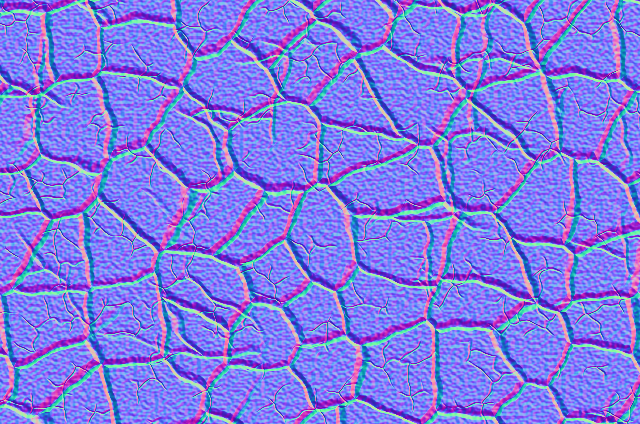
Write a Shadertoy shader that draws this texture map.

```glsl
// Tangent-space normal map of dry, cracked ground with hairline fissures and grain.

// Tuning values; lengths are fractions of the canvas height
const float CRACK_SCALE = 6.2;     // plates per canvas height
const float CRACK_WIDTH = 0.0125;  // width of one crack wall
const float CRACK_DEPTH = 0.024;
const float WALL_SKEW   = 0.42;    // upper walls wider than lower walls
const float CRACK_TILT  = 0.14;    // clockwise lean in radians
const float GHOST_SCALE = 5.1;     // older, half-filled cracks
const float GHOST_DEPTH = 0.014;
const float HAIR_SCALE  = 15.0;
const float HAIR_WIDTH  = 0.0036;
const float HAIR_DEPTH  = 0.0052;
const float GRAIN_SCALE = 125.0;
const float GRAIN_DEPTH = 0.0034;
const float SAMPLE_STEP = 0.0018;  // distance between height samples

vec2 hash2(vec2 p) {
    vec3 h = fract(p.xyx * vec3(0.1031, 0.1030, 0.0973));
    h += dot(h, h.yzx + 33.33);
    return fract((h.xx + h.yz) * h.zy);
}

float cornerSlope(vec2 cell, vec2 offset) {
    float angle = 6.2832 * hash2(cell).x;
    return dot(vec2(cos(angle), sin(angle)), offset);
}

float gradientNoise(vec2 p) {
    vec2 i = floor(p), f = fract(p);
    vec2 u = f * f * f * (f * (f * 6.0 - 15.0) + 10.0);
    vec2 e = vec2(1.0, 0.0);
    float low  = mix(cornerSlope(i, f), cornerSlope(i + e, f - e), u.x);
    float high = mix(cornerSlope(i + e.yx, f - e.yx), cornerSlope(i + 1.0, f - 1.0), u.x);
    return mix(low, high, u.y);
}

vec2 warp(vec2 p) {
    return vec2(gradientNoise(p), gradientNoise(p + 37.7));
}

vec2 plateCentre(vec2 cell) {
    return 0.5 + 0.82 * (hash2(cell) - 0.5);
}

// Distance to the nearest plate border, stretched by the facing of the wall
float borderDistance(vec2 p, float skew) {
    vec2 cell = floor(p), f = fract(p);
    vec2 nearCell = vec2(0.0), nearOffset = vec2(0.0);
    float best = 9.0;
    for (int y = -1; y <= 1; y++)
    for (int x = -1; x <= 1; x++) {
        vec2 g = vec2(x, y);
        vec2 r = g + plateCentre(cell + g) - f;
        if (dot(r, r) < best) {
            best = dot(r, r);
            nearCell = g;
            nearOffset = r;
        }
    }
    float border = 9.0;
    for (int y = -2; y <= 2; y++)
    for (int x = -2; x <= 2; x++) {
        vec2 g = nearCell + vec2(x, y);
        vec2 r = g + plateCentre(cell + g) - f;
        vec2 across = r - nearOffset;
        if (dot(across, across) > 1e-5) {
            across = normalize(across);
            float d = dot(0.5 * (nearOffset + r), across);
            border = min(border, d / (1.0 - skew * across.y));
        }
    }
    return border;
}

float groove(float dist, float width) {
    return smoothstep(0.0, width, dist) - 1.0;
}

float groundHeight(vec2 p) {
    float c = cos(CRACK_TILT), s = sin(CRACK_TILT);
    vec2 q = mat2(c, s, -s, c) * p + 20.0;
    vec2 bend = 0.045 * warp(q * 4.5) + 0.012 * warp(q * 17.0);
    float rough = 0.0035 * gradientNoise(p * 85.0 + 5.0);
    float wear = gradientNoise(p * 5.0 + 61.0);

    // Main cracks
    float d = borderDistance((q + bend) * CRACK_SCALE, WALL_SKEW) / CRACK_SCALE;
    float h = CRACK_DEPTH * (0.9 + 0.45 * wear) * groove(d + rough, CRACK_WIDTH * (1.0 + 0.5 * wear));

    // Older cracks showing through in patches
    d = borderDistance((q - 1.6 * bend) * GHOST_SCALE + 43.0, WALL_SKEW) / GHOST_SCALE;
    float patches = smoothstep(-0.02, 0.3, gradientNoise(p * 3.2 + 13.0));
    h += GHOST_DEPTH * patches * groove(d + rough, CRACK_WIDTH * 0.85);

    // Broken hairline fissures
    vec2 wander = 0.035 * warp(q * 13.0 + 9.0) + 0.012 * warp(q * 34.0);
    d = borderDistance((q + wander) * HAIR_SCALE + 71.0, 0.2) / HAIR_SCALE;
    float broken = smoothstep(0.0, 0.16, gradientNoise(p * 10.0 + 29.0));
    h += HAIR_DEPTH * broken * groove(d, HAIR_WIDTH);

    // Grain, slightly drawn out sideways
    vec2 g = p * GRAIN_SCALE * vec2(0.8, 1.0);
    h += GRAIN_DEPTH * (gradientNoise(g) + 0.7 * gradientNoise(g * 0.53 + 17.0));
    return h;
}

void mainImage(out vec4 fragColor, in vec2 fragCoord) {
    vec2 p = fragCoord / iResolution.y;
    vec2 e = vec2(SAMPLE_STEP, 0.0);
    float h = groundHeight(p);
    vec2 slope = vec2(groundHeight(p + e) - h, groundHeight(p + e.yx) - h) / SAMPLE_STEP;
    vec3 normal = normalize(vec3(-slope, 1.0));
    fragColor = vec4(0.5 + 0.5 * normal, 1.0);
}
```
